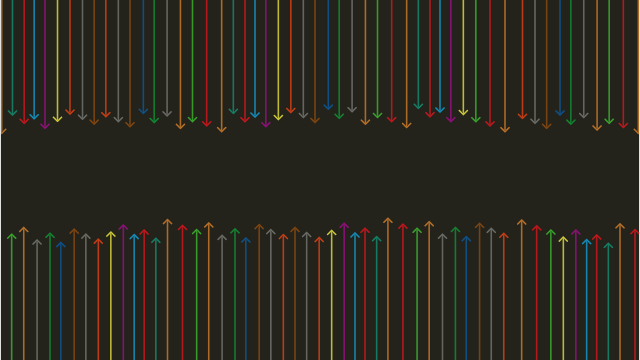
This background is drawn by a Shadertoy shader. Its source:

```glsl
// Rows of thin coloured arrows pointing inward from the top and bottom of a dark field.

const vec2 GRID = vec2(768.0, 432.0);   // design units spanning the canvas
const int KINDS = 15;
const int RUNS = 7;

const vec3 FIELD = vec3(0.138, 0.136, 0.110);
const vec3 EDGE = vec3(0.95);
const vec3 TEAL = vec3(0.08, 0.50, 0.40);
const vec3 RED = vec3(0.76, 0.09, 0.11);
const vec3 CYAN = vec3(0.08, 0.55, 0.73);
const vec3 MAGENTA = vec3(0.56, 0.06, 0.48);
const vec3 YELLOW = vec3(0.80, 0.78, 0.22);
const vec3 VERMILION = vec3(0.78, 0.24, 0.08);
const vec3 GRAY = vec3(0.42, 0.42, 0.40);
const vec3 BROWN = vec3(0.50, 0.27, 0.06);
const vec3 BLUE = vec3(0.05, 0.32, 0.54);
const vec3 GREEN = vec3(0.07, 0.52, 0.19);
const vec3 ORANGE = vec3(0.72, 0.44, 0.15);
const vec3 LIME = vec3(0.22, 0.64, 0.17);

// One motif of arrows: colour, sideways offset and length of each kind
const vec3 TINT[KINDS] = vec3[KINDS](TEAL, RED, CYAN, MAGENTA, YELLOW, VERMILION, GRAY,
    BROWN, BLUE, GREEN, GRAY, ORANGE, LIME, RED, ORANGE);
const float OFFSET[KINDS] = float[KINDS](0.0, 14.0, 26.0, 39.0, 54.0, 69.0, 84.0,
    98.0, 114.0, 127.0, 142.5, 158.5, 173.0, 190.0, 208.0);
const float REACH[KINDS] = float[KINDS](136.0, 146.0, 140.5, 152.0, 143.5, 135.0, 141.0,
    147.0, 131.0, 142.0, 134.0, 149.0, 141.0, 146.0, 153.0);

// Repeats of the motif: first kind, last kind, motif origin, added length
const vec4 UPPER[RUNS] = vec4[RUNS](
    vec4(14, 14, -206, 7), vec4(0, 7, 15, 2), vec4(5, 14, 58, 5), vec4(0, 14, 280, 0),
    vec4(0, 4, 502, -6), vec4(12, 14, 398, 5), vec4(5, 14, 558, 7));
const vec4 LOWER[RUNS] = vec4[RUNS](
    vec4(13, 14, -184, 10.5), vec4(0, 4, 38, 4), vec4(12, 14, -66, 15), vec4(5, 14, 94.5, 17),
    vec4(0, 7, 316, 12), vec4(5, 14, 359, 15.5), vec4(0, 12, 581, 10));

float segmentDistance(vec2 p, vec2 a, vec2 b) {
    vec2 ab = b - a;
    return length(p - a - ab * clamp(dot(p - a, ab) / dot(ab, ab), 0.0, 1.0));
}

float strokeCoverage(float dist, float halfWidth, float pixel) {
    return clamp(0.5 + (halfWidth - dist) / pixel, 0.0, 1.0);
}

// Arrow with its tip at the origin, its shaft running towards negative y
float arrowCoverage(vec2 p, float pixel) {
    vec2 folded = vec2(abs(p.x), p.y);
    float shaft = segmentDistance(folded, vec2(0.0, -300.0), vec2(0.0));
    float head = segmentDistance(folded, vec2(0.0), vec2(4.8, -4.8));
    return max(0.92 * strokeCoverage(shaft, 0.95, pixel), strokeCoverage(head, 0.9, pixel));
}

// Draws all runs of one row; q.y is the depth from the edge the arrows grow out of
vec3 drawRow(vec3 base, vec2 q, vec4 runs[RUNS], float pixel) {
    vec3 color = base;
    for (int r = 0; r < RUNS; r++) {
        vec4 run = runs[r];
        for (int k = int(run.x); k <= int(run.y); k++) {
            vec2 tip = vec2(run.z + OFFSET[k], run.w + REACH[k]);
            color = mix(color, TINT[k], arrowCoverage(q - tip, pixel));
        }
    }
    return color;
}

void mainImage(out vec4 fragColor, in vec2 fragCoord) {
    vec2 p = fragCoord / iResolution.xy * GRID;
    float pixel = GRID.y / iResolution.y;

    // The lower row grows upward and runs from right to left
    vec3 color = drawRow(FIELD, vec2(p.x, GRID.y - p.y), UPPER, pixel);
    color = drawRow(color, vec2(GRID.x - p.x, p.y), LOWER, pixel);

    // Pale slivers along both sides
    float side = min(p.x, GRID.x - p.x);
    color = mix(color, EDGE, strokeCoverage(side, 1.1, pixel));

    fragColor = vec4(color, 1.0);
}
```
